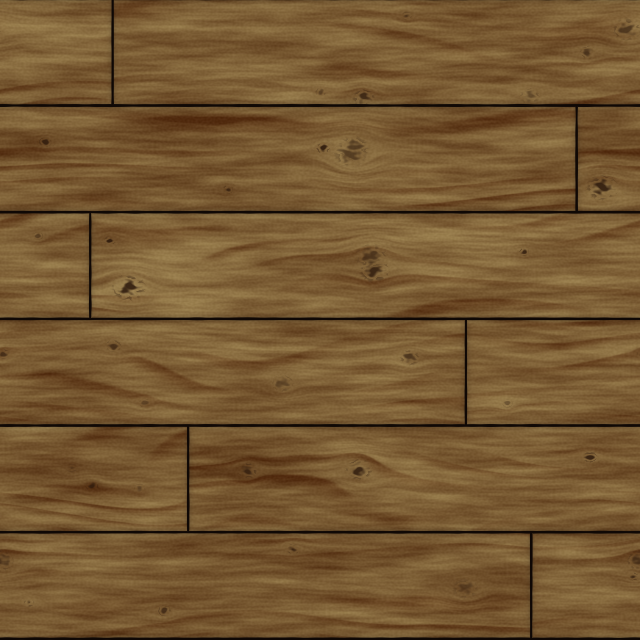
Reproduce this texture procedurally as a Shadertoy shader.

```glsl
// Worn wooden floor: six rows of long planks, each row broken by one butt joint.
// Stretched gradient noise makes the grain, contour lines make the growth figure,
// and scattered knots push the grain aside. Planks wrap around horizontally.

#define ROWS 6
#define KNOTS 6
#define SEAM_WIDTH 0.0040
#define SEAM_SHIFT 0.0018
#define GRAIN_CONTRAST 1.25
#define FIGURE_DENSITY 27.0
#define FIGURE_DEPTH 0.60
#define SPECKLE 0.035

const vec3 DARK_WOOD  = vec3(0.40, 0.27, 0.135);
const vec3 LIGHT_WOOD = vec3(0.56, 0.45, 0.27);
const vec3 KNOT_WOOD  = vec3(0.17, 0.095, 0.045);
const vec3 SEAM_COLOR = vec3(0.06, 0.032, 0.020);

// Joint position along each row, bottom to top
const float JOINTS[ROWS] = float[](0.830, 0.294, 0.728, 0.141, 0.901, 0.176);

vec2 hash2(vec2 p) {
    vec3 h = fract(p.xyx * vec3(0.1031, 0.1030, 0.0973));
    h += dot(h, h.yzx + 33.33);
    return fract((h.xx + h.yz) * h.zy);
}

float cornerSlope(vec2 cell, vec2 offset) {
    float angle = 6.28318 * hash2(cell).x;
    return dot(vec2(cos(angle), sin(angle)), offset);
}

// Gradient noise, roughly -0.7 to 0.7
float gradientNoise(vec2 p) {
    vec2 i = floor(p), f = p - i;
    vec2 u = f * f * f * (f * (f * 6.0 - 15.0) + 10.0);
    vec2 e = vec2(0.0, 1.0);
    float low  = mix(cornerSlope(i, f), cornerSlope(i + e.yx, f - e.yx), u.x);
    float high = mix(cornerSlope(i + e.xy, f - e.xy), cornerSlope(i + 1.0, f - 1.0), u.x);
    return mix(low, high, u.y);
}

// Bends the grain around the knots; returns bent position and knot darkness
vec3 bendAroundKnots(vec2 p, float row) {
    vec2 bent = p;
    float darkness = 0.0;
    float ragged = gradientNoise(p * vec2(90.0, 150.0) + row * 23.0);
    for (int i = 0; i < KNOTS; i++) {
        vec2 id = vec2(float(i) * 7.0 + 3.0, row * 13.0 + 5.0);
        vec2 center = hash2(id) * vec2(0.94, 0.15) + vec2(0.03, 0.008);
        vec2 traits = hash2(id + 71.0);
        float radius = mix(0.004, 0.013, traits.x * traits.x);
        vec2 d = p - center;
        float r = length(d * vec2(0.8, 1.0)) / radius;
        float push = exp(-0.16 * r * r);
        bent.y -= push * (0.75 * d.y + (traits.y - 0.5) * radius * 1.6);
        float core = 1.0 - smoothstep(0.25, 1.05, r + ragged);
        float rings = smoothstep(0.35, 0.9, sin(r * 5.0 + ragged * 4.0))
                    * exp(-0.45 * r * r) * smoothstep(-0.1, 0.3, ragged);
        darkness = max(darkness, mix(0.35, 0.9, traits.y) * max(core, 0.8 * rings));
    }
    return vec3(bent, darkness);
}

vec3 woodColor(vec2 p, float row) {
    vec3 knot = bendAroundKnots(p, row);
    vec2 seed = row * vec2(17.0, 31.0) + 9.0;
    vec2 q = knot.xy;
    q.y += 0.012 * gradientNoise(q * vec2(3.0, 9.0) + seed);

    // Long streaks from broad to hair-fine
    float grain = 0.40 * gradientNoise(q * vec2(4.0, 13.0) + seed)
                + 0.50 * gradientNoise(q * vec2(4.5, 38.0) + seed + 40.0)
                + 0.48 * gradientNoise(q * vec2(10.0, 95.0) + seed + 80.0)
                + 0.32 * gradientNoise(q * vec2(24.0, 220.0) + seed + 120.0);

    // Growth figure: sharp-sided contours of a warped field
    float warp = mix(1.5, 4.5, hash2(seed).x);
    float ring = fract(q.y * FIGURE_DENSITY
               + warp * gradientNoise(q * vec2(2.4, 7.0) + seed + 160.0));
    float figure = smoothstep(0.45, 0.88, ring) * (1.0 - smoothstep(0.88, 1.0, ring));
    figure *= smoothstep(-0.25, 0.45, gradientNoise(q * vec2(3.0, 16.0) + seed + 200.0));

    float plankTone = 0.30 * (hash2(seed + 5.0).y - 0.5);
    float tone = 0.56 + plankTone + GRAIN_CONTRAST * grain - FIGURE_DEPTH * figure;
    vec3 color = mix(DARK_WOOD, LIGHT_WOOD, clamp(tone, -0.5, 1.25));
    color -= figure * vec3(0.005, 0.018, 0.015);
    color += SPECKLE * gradientNoise(p * vec2(230.0, 300.0) + seed);
    return mix(color, KNOT_WOOD, knot.z);
}

void mainImage(out vec4 fragColor, in vec2 fragCoord) {
    vec2 uv = fragCoord / iResolution.xy;
    float pixel = 1.0 / min(iResolution.x, iResolution.y);

    // Plank coordinates, measured from the joint and the lower seam
    float rows = float(ROWS);
    float level = (uv.y - SEAM_SHIFT) * rows;
    float row = mod(floor(level), rows);
    vec2 p = vec2(fract(uv.x - JOINTS[int(row)]), fract(level) / rows);
    vec3 color = woodColor(p, row);

    // Seams with a slightly worn edge and soft shading beside them
    vec2 toEdge = min(p, vec2(1.0, 1.0 / rows) - p);
    float edge = min(toEdge.x + 0.0002, toEdge.y);
    color *= 1.0 - 0.28 * exp(-edge / 0.0035);
    float halfWidth = 0.5 * SEAM_WIDTH + 0.0007 * gradientNoise(uv * 45.0);
    float seam = 1.0 - smoothstep(halfWidth - 0.6 * pixel, halfWidth + 0.6 * pixel, edge);
    color = mix(color, SEAM_COLOR, seam);

    fragColor = vec4(clamp(color, 0.0, 1.0), 1.0);
}
```
